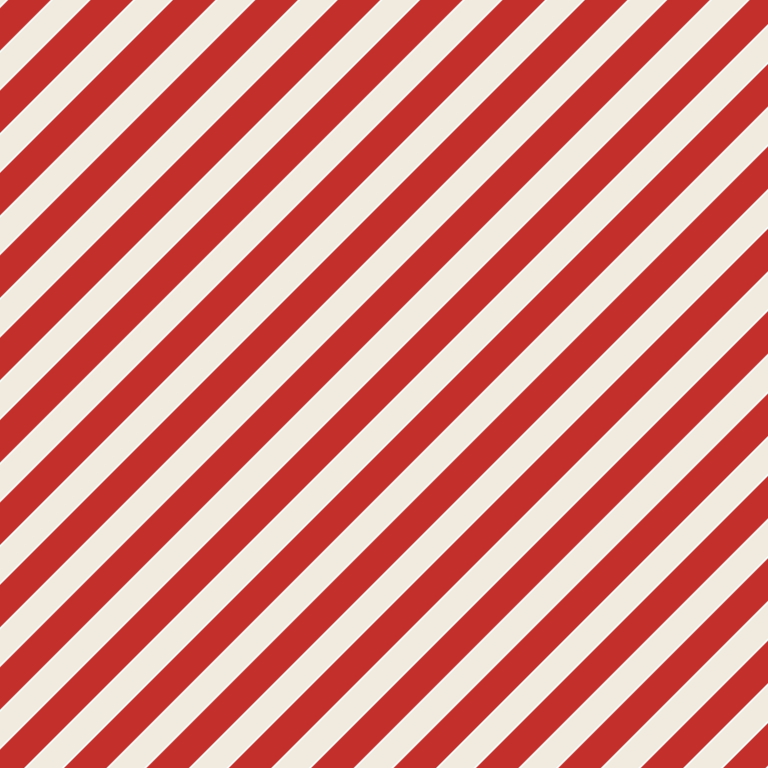
Give the GLSL for this pattern, as a three.js fragment shader.

```glsl
// Diagonal red stripes on cream, with a thin pale rim along each edge.
varying vec2 vUv;

// Signed distance to the nearest stripe edge, negative inside the stripe.
float stripeDistance(vec2 p) {
  float period = 0.10727;
  float along = p.x + 1.0 - p.y - 0.0383;
  float fromCentre = abs(fract(along / period + 0.5) - 0.5) * period;
  return (fromCentre - 0.2575 * period) * 0.7071;
}

void main() {
  vec3 red = vec3(0.765, 0.19, 0.17);
  vec3 cream = vec3(0.94, 0.922, 0.872);
  vec3 paleRim = vec3(0.96, 0.99, 0.98);

  float d = stripeDistance(vUv);

  // Cream ground, brighter right beside the red
  vec3 ground = mix(paleRim, cream, smoothstep(0.0015, 0.0032, d));

  // Red stripes with soft edges
  vec3 colour = mix(red, ground, smoothstep(-0.0011, 0.0011, d));
  gl_FragColor = vec4(colour, 1.0);
}
```
